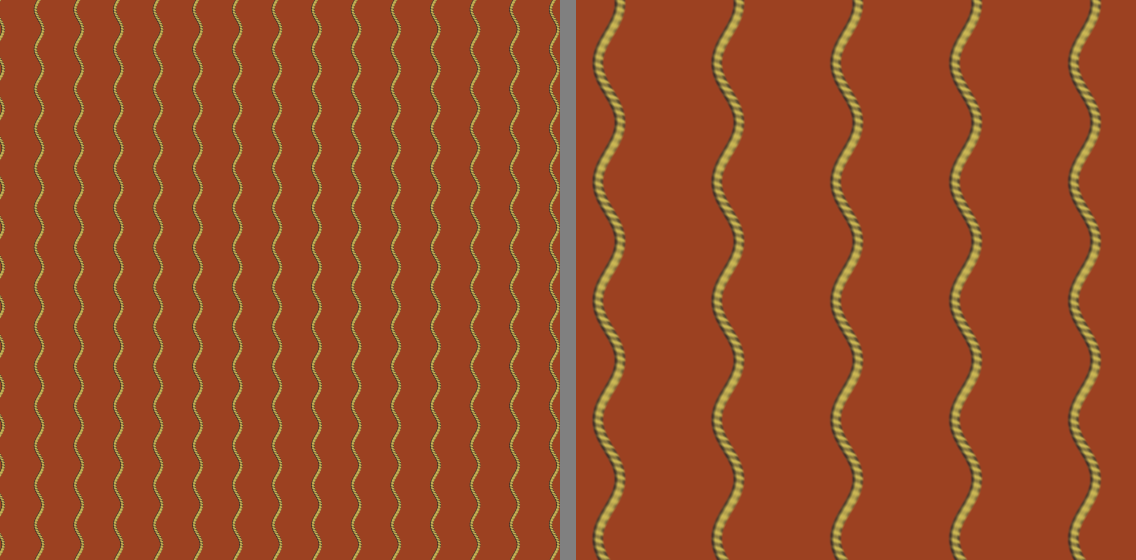
Left: the whole. Right: its middle third, enlarged.
Give the GLSL for this pattern, as a three.js fragment shader.

```glsl
// Thin twisted gold cords waving down a plain rust ground.
// One cosine cord is repeated sideways with fract; its distance across and
// phase along the wave drive the strands, the dark side and the soft edge.

varying vec2 vUv;

const float TAU = 6.2831853;
const float REPEATS = 14.13;                  // waves across and up the canvas
const vec2 ANCHOR = vec2(0.3529, 0.5938);     // cord axis and a right-hand crest
const float SWING = 0.0066;                   // sideways reach of the wave
const float HALF_WIDTH = 0.0031;
const float SOFTNESS = 0.0010;
const float STRANDS = 15.0;                   // twists in one wave
const float TWIST_SLANT = 0.22;

const vec3 RUST = vec3(0.612, 0.255, 0.129);
const vec3 GOLD = vec3(0.80, 0.72, 0.33);
const vec3 OLIVE = vec3(0.53, 0.47, 0.25);
const vec3 SHADOW = vec3(0.20, 0.16, 0.15);

// Signed distance to the nearest cord in x, slope of the cord in y.
vec2 waveCord(vec2 cell) {
  float slope = -SWING * TAU * REPEATS * sin(TAU * cell.y);
  float offset = (fract(cell.x + 0.5) - 0.5) / REPEATS;
  float gap = offset - SWING * cos(TAU * cell.y);
  return vec2(gap / sqrt(1.0 + slope * slope), slope);
}

// Colour of the cord: across runs from -1 at the left rim to 1 at the right.
vec3 cordColour(float across, float along, float slope) {
  float strand = 0.5 + 0.5 * sin(TAU * (STRANDS * along + TWIST_SLANT * across));
  float lit = smoothstep(-0.1, 0.55, slope);
  float groove = (1.0 - strand) * mix(1.0, 0.35, lit);
  float rim = smoothstep(0.25, 1.0, abs(across));
  float darkSide = 1.0 - smoothstep(-0.95, -0.15, across);

  vec3 colour = mix(GOLD, OLIVE, clamp(groove + 0.35 * rim, 0.0, 1.0));
  float shade = max(darkSide * mix(0.75, 1.0, groove), 0.75 * groove * rim);
  return mix(colour, SHADOW, shade);
}

void main() {
  vec2 cell = (vUv - ANCHOR) * REPEATS;
  vec2 cord = waveCord(cell);

  float cover = 1.0 - smoothstep(HALF_WIDTH - SOFTNESS, HALF_WIDTH + SOFTNESS, abs(cord.x));
  float across = clamp(cord.x / HALF_WIDTH, -1.0, 1.0);

  vec3 colour = mix(RUST, cordColour(across, cell.y, cord.y), cover);
  gl_FragColor = vec4(colour, 1.0);
}
```
